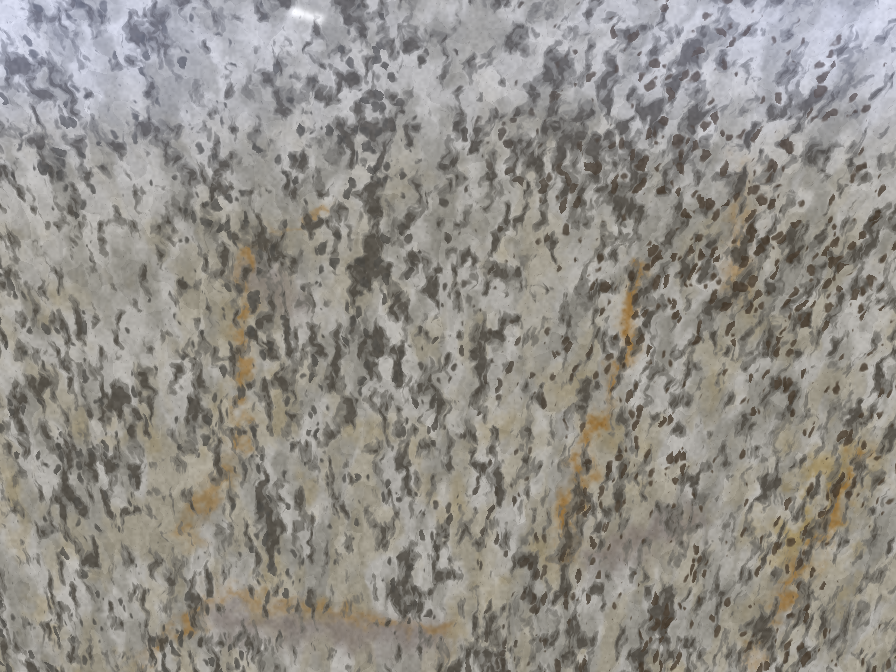
Give the GLSL for this texture, as a Shadertoy shader.

```glsl
// Polished granite slab: pale feldspar with dark, leaning mica flecks,
// rust veins, mauve bands and a cool sheen along the upper edge.
// Layered noise makes the ragged grains, cellular noise the solid flecks.

#define PALE   vec3(0.69, 0.68, 0.66)
#define STONE  vec3(0.575, 0.565, 0.535)
#define CREAM  vec3(0.61, 0.58, 0.50)
#define SMOKE  vec3(0.42, 0.41, 0.385)
#define MICA   vec3(0.27, 0.25, 0.22)
#define RUST   vec3(0.57, 0.42, 0.21)
#define OCHRE  vec3(0.61, 0.53, 0.34)
#define MAUVE  vec3(0.49, 0.45, 0.43)
#define SHEEN  vec3(0.10, 0.12, 0.19)
#define GRAIN_SCALE vec2(82.0, 42.0)
#define FLECK_SCALE vec2(100.0, 58.0)

float hash(vec2 p) {
    vec3 h = fract(p.xyx * vec3(0.1031, 0.1030, 0.0973));
    h += dot(h, h.yzx + 33.33);
    return fract((h.x + h.y) * h.z);
}

float noise(vec2 p) {
    vec2 i = floor(p), f = fract(p);
    f = f * f * (3.0 - 2.0 * f);
    return mix(mix(hash(i), hash(i + vec2(1, 0)), f.x),
               mix(hash(i + vec2(0, 1)), hash(i + vec2(1, 1)), f.x), f.y);
}

// The octaves keep their axes, so stretched grains stay stretched.
float fbm(vec2 p) {
    float sum = 0.0, amp = 0.533;
    for (int i = 0; i < 4; i++) {
        sum += amp * noise(p);
        p = p * 1.93 + 17.3;
        amp *= 0.5;
    }
    return sum;
}

// Nearest cell: x is the distance to its centre, y its random id.
vec2 cells(vec2 p) {
    vec2 base = floor(p), best = vec2(9.0, 0.0);
    for (int y = -1; y <= 1; y++)
    for (int x = -1; x <= 1; x++) {
        vec2 id = base + vec2(x, y);
        vec2 centre = id + 0.1 + 0.8 * vec2(hash(id), hash(id + 71.7));
        float d = length(p - centre);
        if (d < best.x) best = vec2(d, hash(id + 31.1));
    }
    return best;
}

// Soft stroke from a to b.
float stroke(vec2 p, vec2 a, vec2 b, float width) {
    vec2 ab = b - a;
    float t = clamp(dot(p - a, ab) / dot(ab, ab), 0.0, 1.0);
    float d = length(p - a - ab * t) / width;
    return exp(-d * d);
}

float rustVeins(vec2 p) {
    float v = stroke(p, vec2(0.955, 0.60), vec2(0.94, 0.50), 0.012);
    v = max(v, stroke(p, vec2(0.94, 0.50), vec2(0.87, 0.32), 0.013));
    v = max(v, stroke(p, vec2(0.87, 0.32), vec2(0.84, 0.17), 0.016));
    v = max(v, 0.8 * stroke(p, vec2(0.365, 0.63), vec2(0.355, 0.34), 0.012));
    v = max(v, 0.6 * stroke(p, vec2(0.355, 0.34), vec2(0.28, 0.20), 0.016));
    v = max(v, 0.6 * stroke(p, vec2(0.365, 0.63), vec2(0.49, 0.69), 0.007));
    v = max(v, 0.9 * stroke(p, vec2(1.285, 0.32), vec2(1.12, 0.02), 0.015));
    v = max(v, 0.6 * stroke(p, vec2(1.11, 0.74), vec2(1.09, 0.56), 0.020));
    v = max(v, 0.8 * stroke(p, vec2(0.22, 0.02), vec2(0.33, 0.12), 0.013));
    return max(v, 0.5 * stroke(p, vec2(0.33, 0.12), vec2(0.66, 0.06), 0.010));
}

void mainImage(out vec4 fragColor, in vec2 fragCoord) {
    vec2 p = fragCoord / iResolution.y;

    // Grain direction leans left on the left side, right on the right side.
    vec2 flow = vec2(p.x + (p.y - 0.5) * (0.28 - 0.52 * p.x), p.y);
    vec2 wobble = vec2(fbm(p * 48.0), fbm(p * 48.0 + 40.0)) - 0.5;
    vec2 bent = p + 0.05 * wobble;
    vec2 q = flow + 0.018 * wobble;
    float side = smoothstep(0.5, 1.0, p.x);

    // Feldspar ground
    float blotch = fbm(q * vec2(34.0, 17.0) + 5.0);
    vec3 col = mix(STONE, PALE, smoothstep(0.34, 0.62, blotch));
    float warm = smoothstep(0.44, 0.66, fbm(q * vec2(24.0, 14.0) + 90.0));
    col = mix(col, CREAM, 0.6 * warm * (1.0 - 0.8 * smoothstep(0.5, 0.9, p.y)));
    col += 0.07 * (cells(q * vec2(50.0, 28.0)).y - 0.5);

    // Mauve bands and a pale vein
    float band = stroke(bent, vec2(0.34, 0.08), vec2(0.65, 0.05), 0.030);
    band = max(band, stroke(bent, vec2(0.89, 0.17), vec2(1.03, 0.23), 0.024));
    band = max(band, 0.8 * stroke(bent, vec2(0.38, 0.60), vec2(0.43, 0.55), 0.030));
    float pale = stroke(bent, vec2(0.90, 0.69), vec2(0.76, 0.47), 0.020);
    col = mix(col, MAUVE, 0.7 * band);
    col = mix(col, PALE, 0.6 * pale);

    // Rust and ochre stains
    float patchy = smoothstep(0.34, 0.62, fbm(p * 50.0 + 7.0));
    float vein = rustVeins(bent);
    float stain = stroke(bent, vec2(1.17, 0.20), vec2(1.25, 0.29), 0.05);
    stain += 0.45 * smoothstep(0.60, 0.76, fbm(p * vec2(15.0, 11.0) + 60.0)) * (1.0 - p.y);
    col = mix(col, OCHRE, clamp(stain, 0.0, 1.0) * (0.2 + 0.6 * patchy));
    col = mix(col, RUST, vein * (0.3 + 0.6 * patchy));

    // Ragged smoky grains, gathered in loose clusters
    float cluster = fbm(flow * vec2(13.0, 8.0) + 21.0) - 0.5;
    cluster += 0.20 * stroke(bent, vec2(0.55, 0.95), vec2(0.57, 0.80), 0.05);
    cluster += 0.13 * stroke(bent, vec2(0.98, 0.97), vec2(0.80, 0.70), 0.06);
    cluster -= 0.25 * max(pale, 0.6 * band) + 0.07 * smoothstep(0.75, 1.0, p.y);
    float ragged = fbm(q * GRAIN_SCALE) + 0.36 * cluster;
    col = mix(col, SMOKE, 0.72 * smoothstep(0.50, 0.62, ragged));
    col = mix(col, MICA, 0.65 * smoothstep(0.63, 0.74, ragged));

    // Solid mica flecks, browner and stronger to the right
    vec2 fleck = cells(q * FLECK_SCALE);
    float radius = 0.62 * smoothstep(0.78, 1.05, fleck.y + 0.5 * cluster + 0.03 * side);
    vec3 fleckColor = mix(SMOKE * 0.75, MICA * vec3(1.05, 0.95, 0.85), side);
    col = mix(col, fleckColor, 0.8 * smoothstep(-0.12, 0.18, radius - fleck.x));

    // Fine crystal speckle
    col += 0.06 * (noise(p * 210.0) - 0.5) + 0.06 * (fbm(q * vec2(130.0, 85.0)) - 0.5);

    // Cool reflected light and a small bright glint
    float sheen = smoothstep(0.64, 0.98, p.y + 0.12 * (fbm(p * 4.0) - 0.5));
    col += SHEEN * sheen * (0.95 + 0.4 * cos(4.8 * p.x));
    col += 0.3 * stroke(p, vec2(0.44, 0.982), vec2(0.475, 0.972), 0.009);
    fragColor = vec4(clamp(col, 0.0, 1.0), 1.0);
}
```
